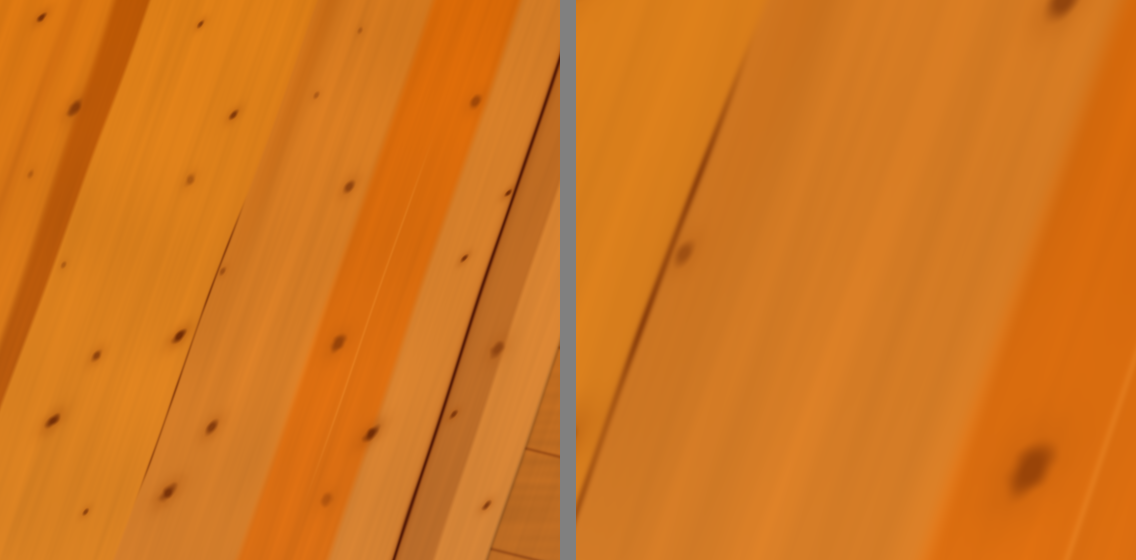
Left, the full canvas; right, a detail of the centre.
Write a WebGL 1 fragment shader that draws this texture.

```glsl
precision highp float;

uniform vec2 u_resolution;

vec2 hash2(vec2 p) {
  p = vec2(dot(p, vec2(127.1, 311.7)), dot(p, vec2(269.5, 183.3)));
  return fract(sin(p) * 43758.545);
}

float gradientAt(vec2 cell, vec2 offset) {
  return dot(hash2(cell) * 2.0 - 1.0, offset);
}

float gradientNoise(vec2 p) {
  vec2 i = floor(p), f = fract(p);
  vec2 w = f * f * f * (f * (f * 6.0 - 15.0) + 10.0);
  vec2 e = vec2(1.0, 0.0);
  return mix(mix(gradientAt(i, f), gradientAt(i + e.xy, f - e.xy), w.x),
             mix(gradientAt(i + e.yx, f - e.yx), gradientAt(i + e.xx, f - e.xx), w.x), w.y);
}

// Signed horizontal distance to a leaning board edge
float edge(vec2 p, float foot, float lean) {
  return p.x - foot - lean * p.y;
}

float past(float d, float blur) {
  return smoothstep(-blur, blur, d);
}

float band(float d, float width) {
  return exp(-d * d / (width * width));
}

// Knots: a dark core in a soft halo, stretched along the grain
vec3 addKnots(vec3 wood, vec2 p) {
  float ragged = 0.35 * gradientNoise(p * 70.0);
  for (int i = 0; i < 26; i++) {
    float n = float(i);
    vec2 center = fract(n * vec2(0.7549, 0.5698) + vec2(0.30, 0.12));
    vec2 rnd = hash2(vec2(n, 4.7));
    float radius = mix(0.005, 0.013, rnd.x * rnd.x);
    vec2 d = p - center;
    d.x -= mix(0.3, 0.7, rnd.y) * d.y;
    float dist = length(d / vec2(radius, radius * 1.4)) + ragged;
    float strength = mix(0.25, 0.9, rnd.y);
    wood = mix(wood, vec3(0.66, 0.31, 0.04), 0.6 * strength * exp(-0.3 * dist * dist));
    wood = mix(wood, vec3(0.40, 0.14, 0.01), strength * smoothstep(1.3, 0.2, dist));
  }
  return wood;
}

void main() {
  vec2 p = gl_FragCoord.xy / u_resolution;
  vec2 bent = p + vec2(0.006 * gradientNoise(p * 3.0), 0.0);

  // Board edges from left to right
  float stripeLeft = edge(bent, -0.128, 0.330);
  float stripeRight = edge(bent, -0.099, 0.366);
  float crack = edge(bent, 0.202, 0.365);
  float orangeLeft = edge(bent, 0.423, 0.352);
  float orangeRight = edge(bent, 0.586, 0.345);
  float gap = edge(bent, 0.703, 0.330);
  float bevel = edge(bent, 0.775, 0.334);
  float lastEdge = edge(bent, 0.870, 0.336);

  // Board colours
  vec3 wood = vec3(0.85, 0.47, 0.09);
  wood = mix(wood, vec3(0.75, 0.38, 0.07), 0.45 * band(edge(bent, -0.235, 0.370), 0.014));
  wood = mix(wood, vec3(0.73, 0.35, 0.04), past(stripeLeft, 0.010));
  wood = mix(wood, vec3(0.86, 0.50, 0.11), past(stripeRight, 0.005));
  wood = mix(wood, vec3(0.83, 0.48, 0.14), past(crack, 0.004));
  float streak = band(crack - 0.022, 0.022) * smoothstep(0.25, 0.9, p.y);
  wood = mix(wood, vec3(0.74, 0.39, 0.08), 0.6 * streak);
  wood = mix(wood, vec3(0.85, 0.42, 0.05), past(orangeLeft, 0.010));
  wood = mix(wood, vec3(0.91, 0.52, 0.14), 0.45 * band(orangeLeft - 0.085, 0.0025)
                  * smoothstep(0.05, 0.3, p.y) * smoothstep(0.8, 0.6, p.y));
  wood = mix(wood, vec3(0.84, 0.50, 0.17), past(orangeRight, 0.009));
  wood = mix(wood, vec3(0.74, 0.42, 0.14), past(gap, 0.003));
  wood = mix(wood, vec3(0.84, 0.51, 0.19), past(bevel, 0.005));

  // Cross boards in the lower right corner
  float course = (p.y + 0.25 * (p.x - 0.94) - 0.199) / 0.195;
  float joint = abs(fract(course + 0.5) - 0.5);
  vec3 crossWood = vec3(0.74, 0.41, 0.11) * (1.0 + 0.08 * gradientNoise(p * vec2(5.0, 60.0)));
  crossWood = mix(crossWood, vec3(0.58, 0.27, 0.05), 0.7 * band(joint, 0.018));
  wood = mix(wood, crossWood, past(lastEdge, 0.003));
  wood *= 1.0 - 0.15 * band(lastEdge, 0.004);

  // Grain, blotches and a paler tone toward the bottom
  vec2 grain = vec2(p.x - 0.35 * p.y, p.y);
  float fiber = gradientNoise(grain * vec2(38.0, 1.6)) + 0.5 * gradientNoise(grain * vec2(115.0, 4.0));
  wood *= 1.0 + 0.055 * fiber + 0.05 * gradientNoise(p * 4.5);
  wood += vec3(-0.01, 0.015, 0.05) * (0.55 - p.y);

  wood = addKnots(wood, p);

  // Thin broken crack and the dark open gap
  float crackFade = smoothstep(0.08, 0.2, p.y) * smoothstep(0.66, 0.56, p.y);
  float crackWear = 0.6 + 0.6 * gradientNoise(vec2(p.y * 14.0, 2.3));
  wood = mix(wood, vec3(0.48, 0.19, 0.02), crackFade * crackWear * band(crack, 0.0025));
  wood = mix(wood, vec3(0.60, 0.27, 0.05), 0.35 * band(gap, 0.009));
  wood = mix(wood, vec3(0.33, 0.10, 0.02), 0.95 * band(gap, 0.0035 + 0.001 * gradientNoise(p * 9.0)));

  gl_FragColor = vec4(clamp(wood, 0.0, 1.0), 1.0);
}
```
